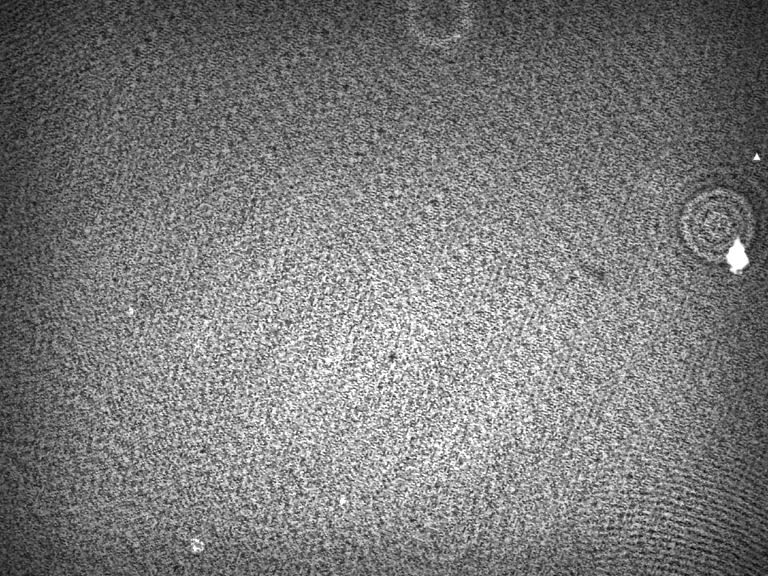
Give the GLSL for this texture, as a Shadertoy shader.

```glsl
// Grainy grey laser speckle field with a soft glow, diffraction rings, fringes and dust
float hash(vec2 p) {
    return fract(sin(dot(p, vec2(127.1, 311.7))) * 43758.5453);
}

float noise(vec2 p) {
    vec2 i = floor(p), f = fract(p);
    f = f * f * (3.0 - 2.0 * f);
    return mix(mix(hash(i), hash(i + vec2(1, 0)), f.x),
               mix(hash(i + vec2(0, 1)), hash(i + vec2(1, 1)), f.x), f.y);
}

// Concentric ripples that fade outwards
float ripples(vec2 p, vec2 center, float frequency, float reach) {
    float r = length(p - center);
    return cos(r * frequency) * exp(-r * r / (reach * reach));
}

// Soft circular band
float halo(vec2 p, vec2 center, float radius, float width) {
    float d = (length(p - center) - radius) / width;
    return exp(-d * d);
}

float spot(vec2 p, vec2 center, float radius) {
    return halo(p, center, 0.0, radius);
}

void mainImage(out vec4 fragColor, in vec2 fragCoord) {
    vec2 p = fragCoord / iResolution.y;
    float aspect = iResolution.x / iResolution.y;
    float pixel = 1.0 / iResolution.y;

    // Broad glow, darkened toward the borders
    vec2 g = p - vec2(0.70, 0.36);
    float light = 0.29 + 0.44 * exp(-2.2 * g.x * g.x - 5.0 * g.y * g.y);
    float side = min(p.x, aspect - p.x);
    light *= mix(0.65, 1.0, smoothstep(-0.03, 0.2, side));
    light *= mix(0.82, 1.0, smoothstep(0.0, 0.12, min(p.y, 1.0 - p.y)));

    // Fine speckle, slightly stretched sideways
    mat2 turn = mat2(0.94, 0.34, -0.34, 0.94);
    float grain = noise(turn * p * vec2(330.0, 390.0)) - 0.5;
    grain += 0.5 * (noise(p * vec2(270.0, 350.0) + 31.0) - 0.5);
    float contrast = 1.12 * grain;

    // Fringes: a curved fan at lower right, slanted lines at upper left
    float wobble = 3.0 * noise(p * 45.0);
    float dx = p.x - 1.06;
    float fan = sin((p.y + dx * dx) * 490.0 + wobble);
    float fanMask = smoothstep(0.92, 1.2, p.x) * smoothstep(0.34, 0.08, p.y);
    fanMask = max(fanMask, 0.8 * exp(-dx * dx * 1500.0) * smoothstep(0.22, 0.08, p.y));
    contrast += 0.30 * fan * fanMask;
    float slant = sin((p.y - 0.6 * p.x) * 520.0 + 2.0 * wobble);
    contrast += 0.20 * slant * smoothstep(0.5, 0.0, p.x) * smoothstep(0.5, 0.95, p.y);

    // Diffraction rings
    vec2 rightRing = vec2(1.247, 0.609);
    vec2 topRing = vec2(0.764, 0.974);
    contrast += 0.22 * ripples(p, rightRing, 325.0, 0.13);
    contrast += 0.09 * ripples(p, vec2(0.755, 0.115), 225.0, 0.19);
    contrast += 0.07 * ripples(p, topRing, 260.0, 0.25);
    light += 0.12 * halo(p, topRing, 0.047, 0.015);
    light += 0.08 * halo(p, rightRing, 0.057, 0.008);
    light += 0.12 * spot(p, rightRing, 0.04);
    light -= 0.08 * halo(p, rightRing, 0.072, 0.008);

    // Pale smudges and a thin scratch
    light += 0.08 * spot(p, vec2(1.14, 0.68), 0.025);
    light += 0.45 * spot(p, vec2(0.229, 0.46), 0.006);
    light += 0.40 * spot(p, vec2(0.596, 0.130), 0.006);
    light += 0.40 * halo(p, vec2(0.342, 0.054), 0.008, 0.004);
    vec2 s = p - vec2(0.651, 0.505);
    light += 0.20 * exp(-pow((s.x + 0.18 * s.y) / 0.004, 2.0) - pow(s.y / 0.04, 2.0));

    // Dark dust
    light -= 0.55 * spot(p, vec2(0.681, 0.380), 0.006);
    light -= 0.30 * spot(p, vec2(1.045, 0.520), 0.010);
    light -= 0.15 * spot(p, vec2(1.025, 0.530), 0.012);
    light -= 0.15 * halo(p, vec2(1.010, 0.665), 0.009, 0.004);

    float value = clamp(light * (1.0 + contrast), 0.03, 1.0);

    // Saturated ragged teardrop and a small flare by the right border
    vec2 q = p - vec2(1.280, 0.558);
    float width = mix(0.019, 0.006, smoothstep(-0.010, 0.028, q.y));
    float drop = (length(q / vec2(width, 0.031)) - 1.0) * width;
    drop += 0.007 * (noise(p * 160.0) - 0.5);
    value = mix(value, 1.0, smoothstep(1.5 * pixel, -1.5 * pixel, drop));
    vec2 t = p - vec2(1.314, 0.727);
    float flare = max(abs(t.x) + 0.5 * t.y - 0.004, -t.y - 0.005);
    value = mix(value, 1.0, smoothstep(pixel, -pixel, flare));

    fragColor = vec4(vec3(value), 1.0);
}
```
